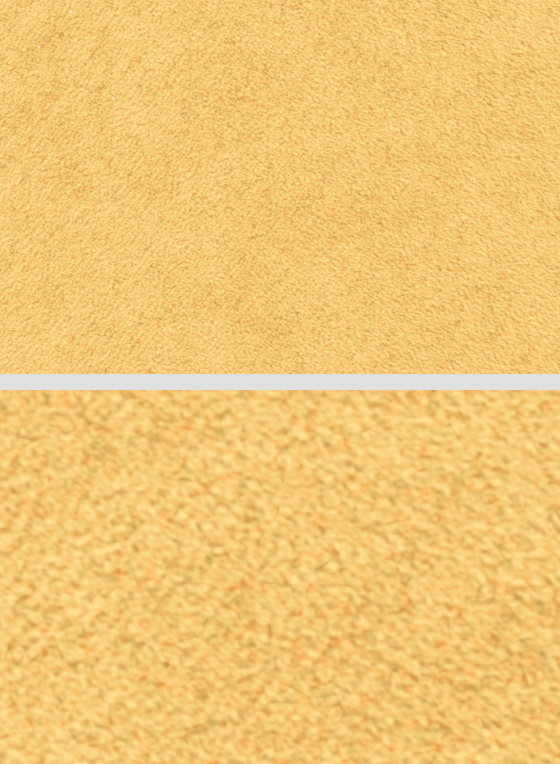
Top: the whole. Bottom: its middle third, enlarged.
Give the GLSL for this texture, as a Shadertoy shader.

```glsl
// Fine golden sand seen from above: side-lit gradient noise gives crisp
// grains whose direction drifts across the canvas, and thin broken
// crevices cut between them. Mottling, ripples and specks vary the tone.

const vec3 SHADOW_SAND = vec3(0.880, 0.670, 0.350);
const vec3 GOLDEN_SAND = vec3(0.958, 0.776, 0.447);
const vec3 BRIGHT_SAND = vec3(0.992, 0.855, 0.545);
const vec3 DARK_SPECK  = vec3(0.68, 0.53, 0.30);
const vec3 PALE_SPECK  = vec3(1.00, 0.94, 0.80);

float hash(vec2 p) {
    return fract(sin(dot(p, vec2(127.1, 311.7))) * 43758.5453);
}

// Slope of a randomly tilted plane anchored at one lattice corner
float tilt(vec2 corner, vec2 offset) {
    float angle = 6.2832 * hash(corner);
    return dot(vec2(cos(angle), sin(angle)), offset);
}

// Signed smooth noise, roughly -0.7 to 0.7
float gradientNoise(vec2 p) {
    vec2 cell = floor(p);
    vec2 f = fract(p);
    vec2 w = f * f * f * (f * (f * 6.0 - 15.0) + 10.0);
    vec2 right = vec2(1.0, 0.0);
    vec2 up = vec2(0.0, 1.0);
    float low = mix(tilt(cell, f), tilt(cell + right, f - right), w.x);
    float high = mix(tilt(cell + up, f - up), tilt(cell + 1.0, f - 1.0), w.x);
    return mix(low, high, w.y);
}

// Coordinates along and across a direction, shortened along it
vec2 orient(vec2 p, float angle, float stretch) {
    vec2 along = vec2(cos(angle), sin(angle));
    return vec2(dot(p, along) / stretch, dot(p, vec2(-along.y, along.x)));
}

// Side-lit bumps stretched along the angle and shaded across it
float grainRelief(vec2 p, float frequency, float angle, float stretch) {
    vec2 q = orient(p, angle, stretch) * frequency;
    return gradientNoise(q + vec2(0.1, 0.55)) - gradientNoise(q);
}

// Thin dark lines along the zero level of noise, broken into short strokes
float crevices(vec2 p, float frequency, float angle, float width) {
    vec2 q = orient(p, angle, 1.5) * frequency;
    float line = 1.0 - smoothstep(0.0, width, abs(gradientNoise(q)));
    float gaps = smoothstep(-0.15, 0.25, gradientNoise(q * 0.8 + 31.7));
    return line * gaps;
}

// Diagonal streaks that fade away from the upper left
float ripples(vec2 p) {
    float fade = smoothstep(0.9, 0.1, distance(p, vec2(0.0, 0.9)));
    return fade * gradientNoise(orient(p, 1.0, 3.0) * 30.0 + 7.0);
}

// Soft blotches over a slightly darker middle
float mottling(vec2 p) {
    float rim = distance(p, vec2(0.85, 0.5)) - 0.45;
    float blotches = 0.5 * gradientNoise(p * 4.0 + 3.0);
    blotches += 0.5 * gradientNoise(p * 13.0 + 9.0);
    blotches += 0.6 * gradientNoise(p * 37.0 + 17.0);
    return 0.4 * rim + blotches;
}

// Coverage of rare round grains, one candidate in each cell
float specks(vec2 p, float density, float chance, float radius, float soft) {
    vec2 cell = floor(p * density);
    vec2 jitter = vec2(hash(cell + 11.3), hash(cell + 27.9));
    vec2 centre = (cell + 0.15 + 0.7 * jitter) / density;
    float disc = 1.0 - smoothstep(radius - soft, radius + soft, distance(p, centre));
    return disc * step(hash(cell + 61.7), chance);
}

vec3 sandRamp(float tone) {
    vec3 shaded = mix(GOLDEN_SAND, SHADOW_SAND, clamp(-tone / 1.75, 0.0, 1.4));
    return mix(shaded, BRIGHT_SAND, clamp(tone / 1.65, 0.0, 1.25));
}

void mainImage(out vec4 fragColor, in vec2 fragCoord) {
    vec2 p = fragCoord / iResolution.y;

    // Rising grains on the left turn into falling ones on the right
    float drift = smoothstep(0.1, 1.4, p.x + 0.3 * gradientNoise(p * 3.0));
    float tone = 1.9 * sqrt(1.0 - drift) * grainRelief(p, 112.0, 0.9, 1.5);
    tone += 1.9 * sqrt(drift) * grainRelief(p + 6.4, 112.0, -0.5, 1.5);
    tone += 1.5 * grainRelief(p + 3.7, 176.0, -0.3, 1.1);

    // Crevices darken, so the rest is lifted to keep the balance
    float cuts = crevices(p + 1.9, 66.0, 0.8, 0.22);
    cuts += crevices(p + 4.3, 72.0, -0.6, 0.22);
    tone += 0.42 - 1.0 * cuts;
    tone += 0.9 * ripples(p) + mottling(p);

    // Shaded grains drift between orange and greyish ochre
    vec3 colour = sandRamp(tone);
    float warmth = gradientNoise(orient(p + 5.3, 0.4, 1.0) * 75.0);
    float shadeAmount = smoothstep(1.0, -0.7, tone);
    colour += vec3(0.085, 0.0, -0.02) * warmth * shadeAmount;

    // Sparse foreign grains
    float dark = specks(p, 16.0, 0.06, 0.0026, 0.0018);
    float pale = specks(p + 2.3, 9.0, 0.03, 0.0040, 0.0018);
    colour = mix(colour, DARK_SPECK, 0.6 * dark);
    colour = mix(colour, PALE_SPECK, 0.75 * pale);

    fragColor = vec4(clamp(colour, 0.0, 1.0), 1.0);
}
```
